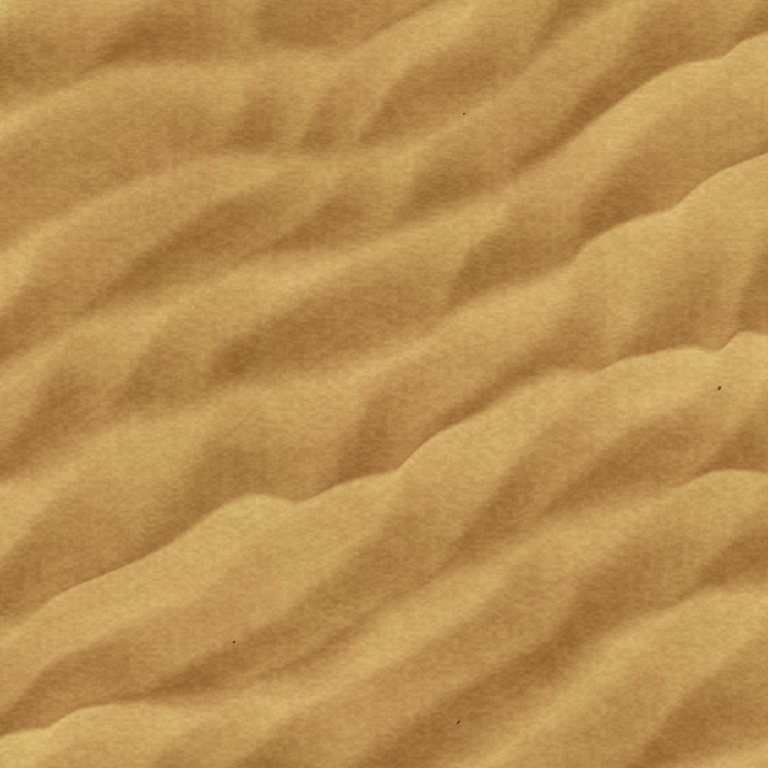
Write a three.js fragment shader that draws this texture.

```glsl
// Wind-rippled golden sand: slanted dune ridges with shaded lee sides and fine grain.
varying vec2 vUv;

#define SHADE vec3(0.605, 0.425, 0.215)
#define BODY vec3(0.735, 0.567, 0.327)
#define LIGHT vec3(0.835, 0.708, 0.435)
#define RIDGE_ANGLE 0.40
#define RIDGE_COUNT 6.6
#define RIDGE_CONTRAST 0.64
#define WRINKLE_COUNT 7.5
#define WRINKLE_CONTRAST 0.26
#define GRAIN_CONTRAST 0.22
#define SPECK_CHANCE 0.06

float hash(vec2 p) {
  return fract(sin(dot(p, vec2(127.1, 311.7))) * 43758.5453);
}

float noise(vec2 p) {
  vec2 cell = floor(p);
  vec2 f = fract(p);
  f = f * f * (3.0 - 2.0 * f);
  float low = mix(hash(cell), hash(cell + vec2(1.0, 0.0)), f.x);
  float high = mix(hash(cell + vec2(0.0, 1.0)), hash(cell + vec2(1.0, 1.0)), f.x);
  return mix(low, high, f.y);
}

float fbm(vec2 p) {
  float sum = 0.0;
  float weight = 0.533;
  for (int i = 0; i < 4; i++) {
    sum += weight * noise(p);
    p = p * 2.03 + vec2(17.3, 9.1);
    weight *= 0.5;
  }
  return sum;
}

// Slow rise from shade to light, then a quick fall across the crest.
float ridgeProfile(float phase, float crestWidth) {
  float f = fract(phase);
  return smoothstep(0.06, 0.84, f) * (1.0 - smoothstep(1.0 - crestWidth, 1.0, f));
}

// Sparse small dark bits of debris.
float specks(vec2 p) {
  vec2 grid = p * 9.0;
  vec2 cell = floor(grid);
  float present = step(1.0 - SPECK_CHANCE, hash(cell + 5.7));
  vec2 center = 0.25 + 0.5 * vec2(hash(cell + 1.3), hash(cell + 8.9));
  vec2 d = fract(grid) - center;
  d = vec2(d.x + d.y, (d.y - d.x) * 1.8) * 0.7;
  float radius = mix(0.025, 0.06, hash(cell + 3.1));
  float ragged = length(d) + 0.03 * (noise(grid * 30.0) - 0.5);
  return present * (1.0 - smoothstep(radius * 0.4, radius, ragged));
}

void main() {
  vec2 p = vUv;
  float c = cos(RIDGE_ANGLE);
  float s = sin(RIDGE_ANGLE);
  vec2 q = vec2(c * p.x + s * p.y, c * p.y - s * p.x);

  // Steeper wrinkles that cross the lee sides.
  float wrinklePhase = (p.x - 0.9 * p.y) * WRINKLE_COUNT
                     + 1.6 * (noise(p * 3.7 + 21.0) - 0.5)
                     + 0.5 * (noise(p * 11.0 + 4.0) - 0.5);
  float wrinkle = ridgeProfile(wrinklePhase, 0.28);

  // Main ridges, bent by broad and fine warps and nudged by the wrinkles.
  float ridgePhase = q.y * RIDGE_COUNT
                   + 1.0 * (noise(q * vec2(2.4, 2.9) + 3.0) - 0.5)
                   + 0.28 * (noise(q * vec2(7.0, 5.0) + 12.0) - 0.5)
                   + 0.10 * wrinkle;
  float crestWidth = mix(0.05, 0.32, smoothstep(0.3, 0.8, noise(q * vec2(3.5, 6.0) + 31.0)));
  float ridge = ridgeProfile(ridgePhase, crestWidth);
  float strength = mix(0.72, 1.15, noise(q * vec2(3.0, 5.0) + 47.0));

  // Combine relief, broad stains and mottling.
  float tone = 0.53 + RIDGE_CONTRAST * strength * (ridge - 0.52);
  tone += WRINKLE_CONTRAST * mix(1.1, 0.35, ridge) * (wrinkle - 0.5);
  tone += 0.38 * (fbm(q * vec2(4.0, 9.0) + 60.0) - 0.5);
  tone += 0.20 * mix(1.0, 0.6, ridge) * (fbm(p * vec2(26.0, 44.0)) - 0.5);

  // Thin pale lip on the sharper crests.
  float f = fract(ridgePhase);
  float lip = smoothstep(0.82, 0.93, f) * (1.0 - smoothstep(0.95, 1.0, f));
  tone += 0.09 * lip * (1.0 - smoothstep(0.05, 0.2, crestWidth));

  // Fine grain, a little wider than tall.
  tone += GRAIN_CONTRAST * (noise(p * vec2(140.0, 240.0)) - 0.5);
  tone += 0.8 * GRAIN_CONTRAST * (noise(p * vec2(310.0, 380.0) + 7.0) - 0.5);

  // Tone to sand colour, with a faint warm drift.
  tone = clamp(tone, -0.1, 1.08);
  vec3 sand = tone < 0.5 ? mix(SHADE, BODY, tone * 2.0) : mix(BODY, LIGHT, tone * 2.0 - 1.0);
  sand += vec3(0.012, -0.006, 0.006) * (fbm(p * 9.0 + 80.0) - 0.5) * 2.0;
  sand *= 1.0 - 0.5 * specks(p);
  gl_FragColor = vec4(sand, 1.0);
}
```
